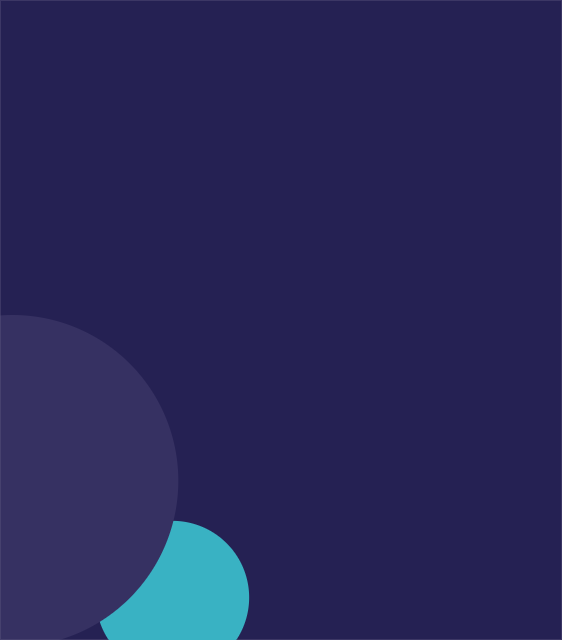
Give the GLSL for this background, as a Shadertoy shader.

```glsl
#define NIGHT_COLOR vec3(0.145, 0.129, 0.325)
#define DUSK_COLOR vec3(0.212, 0.192, 0.384)
#define TEAL_COLOR vec3(0.224, 0.698, 0.765)
#define RIM_COLOR vec3(0.36, 0.34, 0.50)
#define DUSK_CENTER vec2(0.0195, 0.2487)
#define DUSK_RADIUS 0.2591
#define TEAL_CENTER vec2(0.2695, 0.0664)
#define TEAL_RADIUS 0.1198
#define RIM_WIDTH 0.0013
#define RIM_STRENGTH 0.5

// Antialiased coverage of a signed distance, negative inside
float coverage(float dist, float pixel) {
    return clamp(0.5 - dist / pixel, 0.0, 1.0);
}

float discDistance(vec2 p, vec2 center, float radius) {
    return length(p - center) - radius;
}

void mainImage(out vec4 fragColor, in vec2 fragCoord) {
    // Canvas units: height is one
    float pixel = 1.0 / iResolution.y;
    vec2 p = fragCoord * pixel;
    vec2 size = iResolution.xy * pixel;

    // Teal disc beneath the large dusk disc
    vec3 color = NIGHT_COLOR;
    float teal = coverage(discDistance(p, TEAL_CENTER, TEAL_RADIUS), pixel);
    float dusk = coverage(discDistance(p, DUSK_CENTER, DUSK_RADIUS), pixel);
    color = mix(color, TEAL_COLOR, teal);
    color = mix(color, DUSK_COLOR, dusk);

    // Faint hairline along the canvas border
    vec2 inset = min(p, size - p);
    float rim = coverage(min(inset.x, inset.y) - RIM_WIDTH, pixel);
    color = mix(color, RIM_COLOR, rim * RIM_STRENGTH * (1.0 - teal));

    fragColor = vec4(color, 1.0);
}
```
